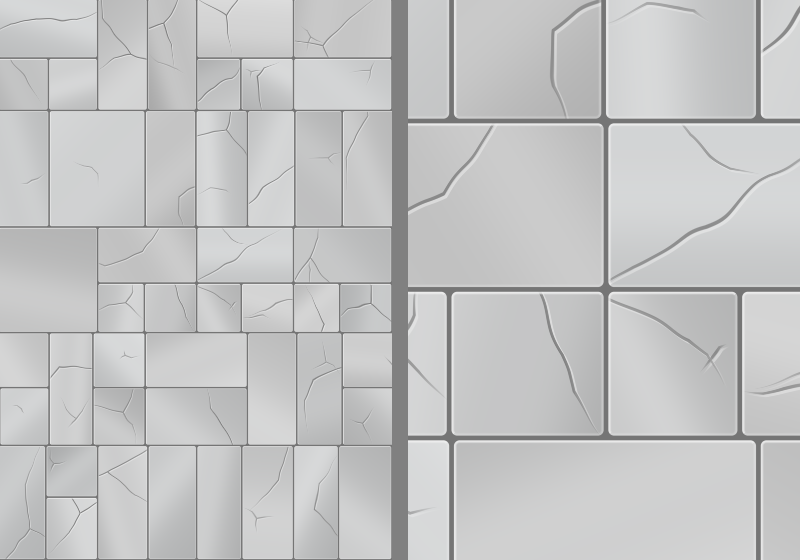
Left: the whole. Right: its middle third, enlarged.
This texture is drawn by a Shadertoy shader. Its source:

```glsl
// Draws brushed grey rectangular tiles with thin dark joints, lit rims and hairline cracks.

const vec2  BLOCK        = vec2(0.1748, 0.2);  // a block holds up to 2 x 2 tiles
const float LINE_JITTER  = 0.06;
const float SPLIT_JITTER = 0.10;
const vec4  TALL_ODDS    = vec4(0.30, 0.75, 1.00, 1.00);  // whole, upright, half upright, flat
const vec4  FLAT_ODDS    = vec4(0.07, 0.17, 0.36, 0.56);
const float JOINT        = 0.0014;             // half width of a joint
const float RIM          = 0.0021;
const float CORNER       = 0.0048;
const float CRACK        = 0.0010;             // half width of a crack
const vec2  CRACK_LIT    = vec2(0.0015, -0.0015);
const vec2  LIGHT        = vec2(-0.6, 0.8);
const float TILE_GREY    = 0.786;
const float TILE_STEP    = 0.042;              // tone step between neighbours
const float TILE_VARY    = 0.035;
const float GRADIENT     = 0.11;
const float SHEEN        = 0.065;
const vec3  COOL_TINT    = vec3(-0.005, 0.001, 0.004);
const vec3  JOINT_COLOUR = vec3(0.46);
const vec3  CRACK_COLOUR = vec3(0.45);
const vec3  LIT_COLOUR   = vec3(0.94);

struct Tile { vec2 lo, hi, id; };

float hash(vec2 p) {
    vec3 q = fract((p.xyx + 71.0) * vec3(0.1031, 0.1030, 0.0973));
    q += dot(q, q.yzx + 33.33);
    return fract((q.x + q.y) * q.z);
}

vec2 hash2(vec2 p) { return vec2(hash(p), hash(p + vec2(37.2, 91.7))); }

float noise(vec2 p) {
    vec2 i = floor(p), f = fract(p);
    f = f * f * (3.0 - 2.0 * f);
    return mix(mix(hash(i), hash(i + vec2(1, 0)), f.x),
               mix(hash(i + vec2(0, 1)), hash(i + vec2(1, 1)), f.x), f.y);
}

// Irregular grid lines: position of line i, and the cell that holds x
float lineAt(float i, float seed) {
    return i + LINE_JITTER * (hash(vec2(i, seed)) - 0.5);
}

float cellAt(float x, float seed) {
    float i = floor(x);
    if (x < lineAt(i, seed)) return i - 1.0;
    return x >= lineAt(i + 1.0, seed) ? i + 1.0 : i;
}

// Staggered blocks, each cut into one to four tiles; every third band is tall
Tile findTile(vec2 p) {
    vec2 g = p / BLOCK;
    float band = cellAt(g.y, 5.0);
    float seed = 20.0 + mod(band, 2.0);
    float shift = 0.5 * mod(band, 2.0);
    float col = cellAt(g.x + shift, seed);
    vec2 block = vec2(col, band);
    vec2 lo = vec2(lineAt(col, seed) - shift, lineAt(band, 5.0)) * BLOCK;
    vec2 hi = vec2(lineAt(col + 1.0, seed) - shift, lineAt(band + 1.0, 5.0)) * BLOCK;
    vec2 jitter = vec2(hash(block + 11.0), hash(vec2(band, 12.0))) - 0.5;
    vec2 cut = mix(lo, hi, 0.5 + SPLIT_JITTER * jitter);
    vec2 part = step(cut, p);
    float kind = hash(block + 3.0);
    float side = step(0.5, hash(block + 7.0));
    vec4 odds = mod(band, 3.0) < 0.5 ? TALL_ODDS : FLAT_ODDS;
    bool joinX = kind < odds.x
              || (kind >= odds.z && (kind < odds.w || (kind < 0.88 && part.y == side)));
    bool joinY = kind < odds.y || (kind < odds.z && part.x == side);
    vec2 a = mix(lo, cut, part), b = mix(cut, hi, part);
    if (joinX) { a.x = lo.x; b.x = hi.x; part.x = 0.0; }
    if (joinY) { a.y = lo.y; b.y = hi.y; part.y = 0.0; }
    return Tile(a, b, block * 2.0 + part);
}

// Coverage of a line whose strength fades from s0 to s1
float stroke(vec2 p, vec2 a, vec2 b, float s0, float s1, float aa) {
    vec2 pa = p - a, ba = b - a;
    float h = clamp(dot(pa, ba) / dot(ba, ba), 0.0, 1.0);
    float s = mix(s0, s1, h), w = CRACK * s;
    return s * (1.0 - smoothstep(w - aa, w + aa, length(pa - ba * h)));
}

// Bent arms that spread from a junction, one large and one small set per tile
float cracks(vec2 p, Tile t, float aa) {
    p += 0.006 * (vec2(noise(p * 45.0), noise(p * 45.0 + 19.0)) - 0.5);
    vec2 size = t.hi - t.lo;
    float cover = 0.0;
    for (int n = 0; n < 2; n++) {
        vec2 id = t.id + float(n) * 43.0;
        if (hash(id + 2.0) > (n == 0 ? 0.65 : 0.4)) continue;
        vec2 hub = t.lo + size * mix(vec2(0.15), vec2(0.85), hash2(id + 5.0));
        float reach = length(size) * (n == 0 ? 0.85 : 0.2);
        float strength = (n == 0 ? 1.0 : 0.7) * mix(0.7, 1.0, hash(id + 8.0));
        float arms = hash(id + 9.0) < 0.55 ? 2.0 : 3.0;
        for (float k = 0.0; k < arms; k++) {
            vec2 r = hash2(id + 13.0 + k * 17.0), q = hash2(id + 29.0 + k * 23.0);
            float angle = 6.283 * (hash(id + 6.0) + k / arms) + 1.1 * (r.x - 0.5);
            float bend = angle + 1.2 * (q.x - 0.5);
            float len = reach * mix(0.35, 1.0, r.y);
            vec2 knee = hub + 0.45 * len * vec2(cos(angle), sin(angle));
            vec2 tip = knee + 0.6 * len * vec2(cos(bend), sin(bend));
            cover = max(cover, strength * stroke(p, hub, knee, 1.0, 0.85, aa));
            cover = max(cover, strength * stroke(p, knee, tip, 0.85, 0.1, aa));
        }
    }
    return cover;
}

void mainImage(out vec4 fragColor, in vec2 fragCoord) {
    vec2 p = fragCoord / iResolution.y;
    float aa = 0.65 / iResolution.y;
    Tile t = findTile(p);
    vec2 size = t.hi - t.lo, c = p - 0.5 * (t.lo + t.hi);

    // Metallic face: a slope plus a soft sheen across the tile
    float angle = 6.283 * hash(t.id + 31.0);
    float s = dot(c / size, vec2(cos(angle), sin(angle)));
    float glint = s - 0.6 * (hash(t.id + 32.0) - 0.5);
    float parity = mod(t.id.x + t.id.y + floor(t.id.x * 0.5), 2.0) - 0.5;
    float grey = TILE_GREY + TILE_STEP * parity + TILE_VARY * (hash(t.id + 33.0) - 0.5)
               + GRADIENT * mix(0.35, 1.0, hash(t.id + 34.0)) * s
               + SHEEN * mix(0.3, 1.0, hash(t.id + 35.0)) * (exp(-14.0 * glint * glint) - 0.5);
    vec3 colour = grey + COOL_TINT * hash(t.id + 36.0);

    // Cracks with a lit lower edge
    colour = mix(colour, LIT_COLOUR, 0.7 * cracks(p - CRACK_LIT, t, aa));
    colour = mix(colour, CRACK_COLOUR, 0.95 * cracks(p, t, aa));

    // Rounded tile edge: lit rim, then joint
    vec2 q = abs(c) - 0.5 * size + CORNER;
    float edge = CORNER - length(max(q, 0.0)) - min(max(q.x, q.y), 0.0);
    vec2 normal = q.x > q.y ? vec2(sign(c.x), 0.0) : vec2(0.0, sign(c.y));
    float rim = 1.0 - smoothstep(JOINT + 0.3 * RIM, JOINT + RIM, edge);
    colour = mix(colour, LIT_COLOUR, rim * (0.55 + 0.35 * dot(normal, LIGHT)));
    colour = mix(colour, JOINT_COLOUR, 1.0 - smoothstep(JOINT - aa, JOINT + aa, edge));
    fragColor = vec4(colour, 1.0);
}
```
